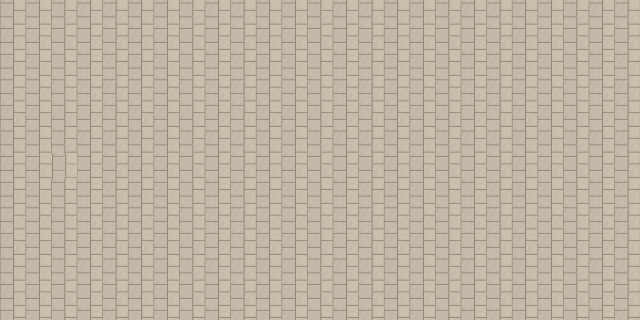
A Shadertoy shader for this texture:

```glsl
// Stone paving: wide and narrow columns of staggered slabs, 25 by 12.5 repeats.
// Each repeat is split into slabs by two joints per axis; box-filtered joints,
// tileable cellular mottling and layered sines give the worn stone surface.

const vec2 REPEATS = vec2(25.0, 12.5);
const vec2 ODD_REPEAT = vec2(2.0, -7.0);
const vec3 STONE = vec3(0.788, 0.746, 0.678);
const vec3 JOINT = vec3(0.45, 0.405, 0.345);
const float JOINT_WIDTH = 0.026;
const float GRAIN_CELLS = 7.0;

vec2 hash2(vec2 p) {
    vec3 q = fract(p.xyx * vec3(0.1031, 0.1030, 0.0973));
    q += dot(q, q.yzx + 33.33);
    return fract((q.xx + q.yz) * q.zy);
}

// Distance to the nearest feature point, repeating every unit.
float cellular(vec2 p, float cells) {
    vec2 g = floor(p * cells), f = fract(p * cells);
    float nearest = 2.0;
    for (int y = -1; y <= 1; y++) {
        for (int x = -1; x <= 1; x++) {
            vec2 o = vec2(x, y);
            vec2 site = o + hash2(mod(g + o, cells));
            nearest = min(nearest, length(site - f));
        }
    }
    return nearest;
}

// Broad stains from sines of whole frequencies, so they also repeat.
float stains(vec2 p) {
    vec2 a = 6.28318 * p;
    return 0.5 * sin(a.x + 2.0 * a.y + sin(2.0 * a.x))
         + 0.3 * sin(3.0 * a.x - 2.0 * a.y + 1.7)
         + 0.2 * sin(4.0 * a.y + 5.0 * a.x + 0.6);
}

// Splits a unit interval in two: distance to low edge, to high edge, part index.
vec3 splitUnit(float t, float cut) {
    return t < cut ? vec3(t, cut - t, 0.0) : vec3(t - cut, 1.0 - t, 1.0);
}

// Share of a pixel covered by a line of the given width at distance d.
float lineCoverage(float d, float width, float pixel) {
    float h = 0.5 * width;
    return (clamp(d + 0.5 * pixel, -h, h) - clamp(d - 0.5 * pixel, -h, h)) / pixel;
}

void mainImage(out vec4 fragColor, in vec2 fragCoord) {
    vec2 uv = fragCoord / iResolution.xy;
    vec2 p = (uv - vec2(0.0, 1.0)) * REPEATS;
    vec2 pixel = REPEATS / iResolution.xy;

    // One repeat sits slightly off the grid.
    float odd = all(equal(floor(p), ODD_REPEAT)) ? 1.0 : 0.0;
    p.x -= 0.035 * odd;

    // Columns, then the staggered slabs within each column.
    vec3 column = splitUnit(fract(p.x - 0.008), 0.527);
    float narrow = column.z;
    float firstJoint = mix(0.338, 0.057, narrow);
    vec3 slab = splitUnit(fract(p.y - firstJoint), mix(0.542, 0.540, narrow));
    vec2 edge = vec2(min(column.x, column.y), min(slab.x, slab.y));

    // Slab tone and stone grain.
    float tone = mix(0.974, 0.995, narrow) + 0.008 * (slab.z - 0.5);
    tone += 0.014 * stains(p);
    tone += 0.036 * (0.48 - cellular(p, GRAIN_CELLS));

    // Rounded rims: lit along the top, shaded toward the left and bottom.
    tone += 0.018 * exp(-slab.y / 0.08);
    tone -= 0.026 * exp(-slab.x / 0.06) + 0.018 * exp(-column.x / 0.06);
    tone += 0.012 * odd * narrow;

    // Joints: the right side of each wide column is the deeper one.
    float nearLeft = step(column.x, column.y);
    float deepSide = mix(1.0 - narrow, narrow, nearLeft);
    float vertical = lineCoverage(edge.x, JOINT_WIDTH, pixel.x)
                   * mix(0.6, 0.92, max(deepSide, odd));
    float horizontal = lineCoverage(edge.y, JOINT_WIDTH, pixel.y)
                     * mix(0.78, 0.5, odd);
    float joint = max(vertical, horizontal);

    fragColor = vec4(mix(STONE * tone, JOINT, joint), 1.0);
}
```
